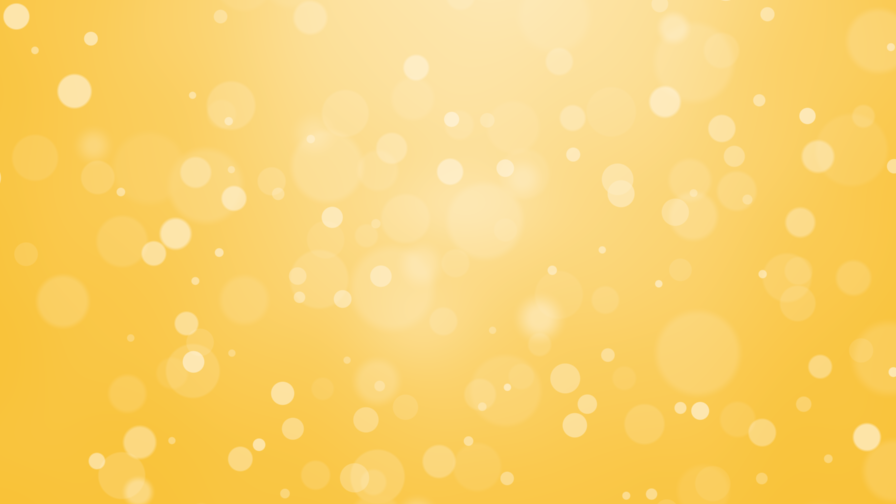
A Shadertoy shader for this background:

```glsl
vec3 hash3(vec2 p) {
    vec3 q = fract(p.xyx * vec3(0.1031, 0.1030, 0.0973));
    q += dot(q, q.yxz + 33.33);
    return fract((q.xxy + q.yzz) * q.zyx);
}

float gradientNoise(vec2 p) {
    vec2 cell = floor(p), f = fract(p);
    vec2 u = f * f * f * (f * (f * 6.0 - 15.0) + 10.0);
    vec4 corner;
    for (int k = 0; k < 4; k++) {
        vec2 o = vec2(k & 1, k >> 1);
        float angle = 6.2832 * hash3(cell + o + 40.0).x;
        corner[k] = dot(vec2(cos(angle), sin(angle)), f - o);
    }
    return mix(mix(corner.x, corner.y, u.x), mix(corner.z, corner.w, u.x), u.y);
}

float glow(vec2 p, vec2 centre, vec2 size) {
    vec2 q = (p - centre) / size;
    return exp(-dot(q, q));
}

// Fewer discs toward the sides and the top
float density(vec2 p) {
    return (1.0 - 0.55 * smoothstep(0.6, 0.9, abs(p.x - 0.95)))
         * (1.0 - 0.5 * smoothstep(0.65, 1.0, p.y));
}

// Jittered grid of discs with varied radius, blur and strength
float bokeh(vec2 p, float spacing, vec2 radii, float blur, float share, float seed) {
    float dark = 1.0;
    for (int j = -1; j <= 1; j++)
    for (int i = -1; i <= 1; i++) {
        vec2 id = floor(p / spacing) + vec2(i, j);
        vec3 shape = hash3(id + seed);
        vec3 look = hash3(id + seed + 71.0);
        vec2 centre = (id + 0.5 + 0.85 * (shape.xy - 0.5)) * spacing;
        float radius = mix(radii.x, radii.y, shape.z * shape.z);
        float edge = max(radius * blur * mix(0.3, 1.0, look.z), 1.0 / iResolution.y);
        float disc = 1.0 - smoothstep(radius - edge, radius + edge, length(p - centre));
        float present = step(look.x, share * density(centre));
        dark *= 1.0 - disc * present * mix(0.4, 1.0, look.y);
    }
    return 1.0 - dark;
}

float screen(float base, float layer) {
    return base + (1.0 - base) * layer;
}

void mainImage(out vec4 fragColor, in vec2 fragCoord) {
    vec2 p = fragCoord / iResolution.y;
    p.x += 0.5 * (16.0 / 9.0 - iResolution.x / iResolution.y);

    // Broad light from the top, fading to amber below
    float light = 0.04 + 0.68 * glow(p, vec2(0.97, 1.06), vec2(0.68, 0.52));
    light = screen(light, 0.28 * glow(p, vec2(0.93, 0.56), vec2(0.60, 0.28)));
    light = screen(light, 0.17 * glow(p, vec2(0.92, 0.20), vec2(0.58, 0.28)));
    light += 0.05 * gradientNoise(p * 4.0);

    // Pale pools in the centre
    light = screen(light, 0.28 * glow(p, vec2(0.92, 0.59), vec2(0.15, 0.08)));
    light = screen(light, 0.24 * glow(p, vec2(0.83, 0.37), vec2(0.12, 0.10)));

    // Discs, from large and faint to small and bright
    light = screen(light, 0.20 * bokeh(p, 0.18, vec2(0.045, 0.085), 0.18, 0.75, 3.0));
    light = screen(light, 0.18 * bokeh(p, 0.14, vec2(0.022, 0.050), 0.16, 0.60, 17.0));
    light = screen(light, 0.50 * bokeh(p, 0.30, vec2(0.025, 0.045), 0.90, 0.45, 29.0));
    light = screen(light, 0.65 * bokeh(p, 0.105, vec2(0.007, 0.034), 0.15, 0.65, 53.0));

    vec3 amber = vec3(0.975, 0.75, 0.18);
    vec3 cream = vec3(1.0, 0.965, 0.89);
    fragColor = vec4(mix(amber, cream, clamp(light, 0.0, 1.0)), 1.0);
}
```
